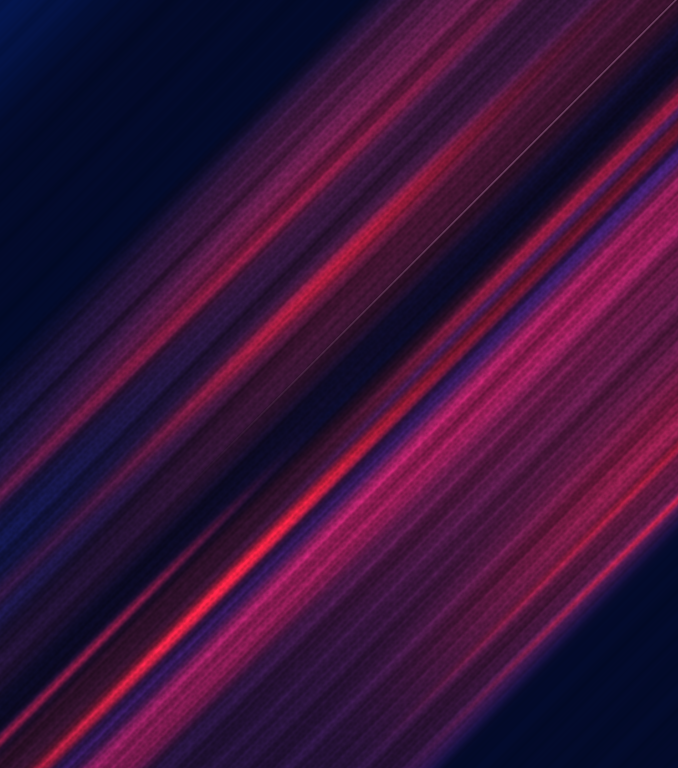
Give the GLSL for this background, as a Shadertoy shader.

```glsl
#define NAVY vec3(0.010, 0.040, 0.165)
#define BLUE vec3(0.015, 0.080, 0.290)
#define PLUM vec3(0.210, 0.085, 0.235)
#define MAROON vec3(0.230, 0.070, 0.175)
#define ROSE vec3(0.640, 0.115, 0.360)
#define CRIMSON vec3(0.690, 0.110, 0.270)
#define SCARLET vec3(0.920, 0.130, 0.260)
#define VIOLET vec3(0.260, 0.110, 0.430)
#define STREAK_DEPTH 0.30
#define GRAIN_DEPTH 0.22
#define GRAIN_SCALE 150.0

vec2 hash2(vec2 p) {
    vec3 q = fract(p.xyx * vec3(0.1031, 0.1030, 0.0973));
    q += dot(q, q.yzx + 33.33);
    return fract((q.xx + q.yz) * q.zy);
}

// Distance to the nearest scattered cell point
float cellNoise(vec2 p) {
    vec2 cell = floor(p), local = fract(p);
    float nearest = 2.0;
    for (int y = -1; y <= 1; y++)
        for (int x = -1; x <= 1; x++) {
            vec2 offset = vec2(x, y);
            vec2 d = offset + hash2(cell + offset) - local;
            nearest = min(nearest, dot(d, d));
        }
    return sqrt(nearest);
}

// Soft ridge of the given centre and half width
float ridge(float x, float centre, float width) {
    float d = (x - centre) / width;
    return exp(-d * d);
}

// Flat band with soft sides
float band(float x, float start, float end, float soft) {
    return smoothstep(start - soft, start + soft, x)
         * (1.0 - smoothstep(end - soft, end + soft, x));
}

// Layered sines across the stripes, drifting slowly along them
float streaks(float across, float along) {
    float sum = 0.0, frequency = 75.0, weight = 0.5;
    for (int i = 0; i < 6; i++) {
        float phase = float(i) * 2.4;
        sum += weight * sin(across * frequency + phase + 1.3 * sin(along * 2.1 + phase));
        frequency *= 1.63;
        weight *= 0.8;
    }
    return sum;
}

void mainImage(out vec4 fragColor, in vec2 fragCoord) {
    vec2 uv = fragCoord / iResolution.y;
    float across = uv.x + 1.0 - uv.y;
    float along = uv.x + uv.y - 1.0;
    float pixel = 1.0 / iResolution.y;
    float right = smoothstep(-0.75, 0.35, along);
    float fibre = streaks(across, along);

    // Navy ground with a blue corner and a blue lower left
    vec3 color = mix(BLUE, NAVY, smoothstep(0.02, 0.22, across));
    color = mix(color, BLUE, 0.85 * band(across, 0.54, 0.84, 0.08) * (1.0 - right));

    // Upper haze
    float haze = band(across, 0.50, 0.90, 0.04);
    color = mix(color, PLUM, haze * mix(0.25, 1.0, right));
    color = mix(color, MAROON, band(across, 0.82, 0.91, 0.03) * mix(0.35, 0.9, right));
    color += 0.20 * CRIMSON * ridge(across, 0.60, 0.06) * right;

    // Upper pair of bright streaks
    float pinkGlow = 0.35 + 0.65 * ridge(along, -0.05, 0.50);
    color = mix(color, CRIMSON, 0.62 * pinkGlow * ridge(across, 0.652 + 0.012 * along, 0.015));
    color = mix(color, CRIMSON, 0.30 * pinkGlow * ridge(across, 0.630, 0.035));
    float redGlow = 0.15 + 0.85 * ridge(along, 0.10, 0.42);
    float redCentre = 0.784 + 0.015 * along;
    color = mix(color, SCARLET, 0.72 * redGlow * ridge(across, redCentre, 0.017));
    color = mix(color, CRIMSON, 0.30 * redGlow * ridge(across, redCentre + 0.012, 0.035));

    // Dark gap, then thin red lines below it
    color = mix(color, vec3(0.055, 0.040, 0.150), 0.9 * ridge(across, 0.945, 0.035));
    color = mix(color, MAROON, 0.8 * band(across, 0.98, 1.06, 0.015));
    color = mix(color, CRIMSON, 0.65 * ridge(across, 0.965, 0.009) * (1.0 - smoothstep(-0.75, -0.10, along)));
    color = mix(color, CRIMSON, 0.80 * ridge(across, 1.012, 0.012) * smoothstep(-0.30, 0.45, along));

    // Broad rose band fading to plum
    float lower = band(across, 1.09, 1.555, 0.012);
    vec3 body = mix(PLUM * vec3(0.65, 0.8, 0.95), vec3(0.340, 0.095, 0.265), right);
    color = mix(color, body, lower);
    color = mix(color, ROSE, 0.90 * band(across, 1.105, 1.185, 0.022) * (0.72 + 0.28 * ridge(along, -0.05, 0.65)));
    color = mix(color, ROSE, 0.30 * ridge(across, 1.20, 0.06) * right);

    // Violet rails beside the main scarlet streak
    color = mix(color, VIOLET, 0.85 * ridge(across, 1.087, 0.016));
    color = mix(color, VIOLET, 0.60 * ridge(across, 1.032, 0.008) * right);
    float flare = 0.45 + 0.55 * ridge(along, -0.42, 0.42);
    color = mix(color, SCARLET, flare * ridge(across, 1.054, 0.014));

    // Crimson lower edge and the navy beyond it
    float edgeGlow = smoothstep(-0.55, 0.30, along);
    color = mix(color, CRIMSON, 0.50 * edgeGlow * ridge(across, 1.425, 0.065));
    color = mix(color, SCARLET, 0.50 * edgeGlow * ridge(across, 1.465, 0.008));
    color = mix(color, VIOLET, 0.45 * ridge(across, 1.555, 0.018));
    color = mix(color, SCARLET, 0.60 * edgeGlow * ridge(across, 1.534, 0.006));

    // Fine fibres and grain, strongest on the lit stripes
    float lit = band(across, 0.48, 1.56, 0.04);
    float grain = cellNoise(uv * GRAIN_SCALE) - 0.5;
    color *= 1.0 + fibre * STREAK_DEPTH * mix(0.25, 0.7, lit);
    color *= 1.0 + grain * GRAIN_DEPTH * lit;

    // Pale hairline
    float hairline = 1.0 - smoothstep(0.0005, 0.0005 + 1.5 * pixel, abs(across - 0.880));
    color += vec3(0.23, 0.18, 0.22) * hairline * smoothstep(-0.55, 0.50, along);

    fragColor = vec4(clamp(color, 0.0, 1.0), 1.0);
}
```
